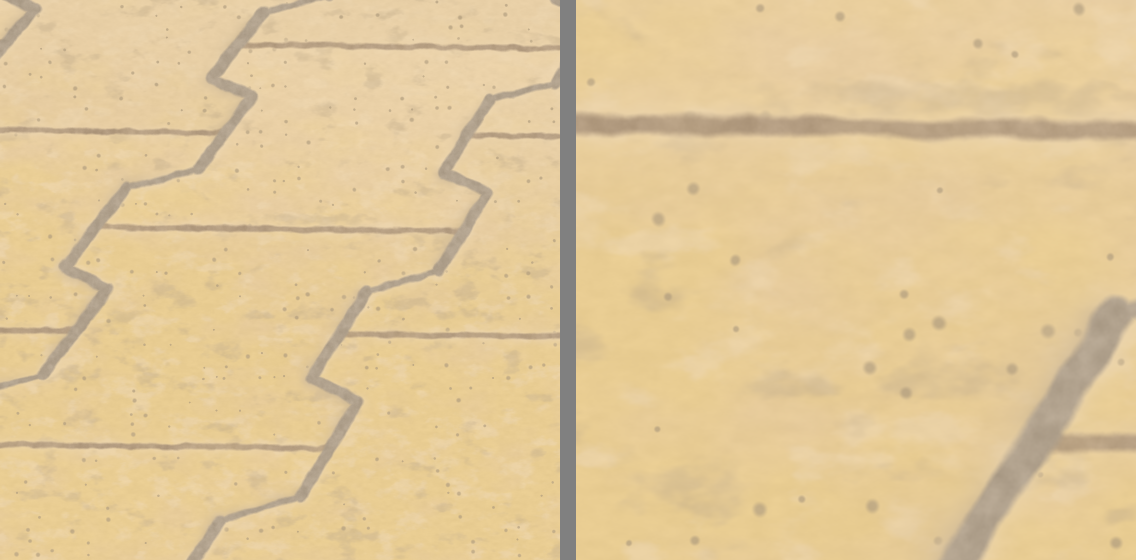
Left, the full canvas; right, a detail of the centre.
Reproduce this texture procedurally as a Shadertoy shader.

```glsl
const float NOTCH = 0.093;   // sideways swing of the zigzag joints
const float TILT = 0.012;    // slight slope of the cross joints
const float RECEDE = 0.04;   // perspective strength

const vec3 SAND = vec3(0.910, 0.800, 0.570);
const vec3 PALE_SAND = vec3(0.900, 0.792, 0.615);
const vec3 BLEACHED = vec3(0.925, 0.835, 0.685);
const vec3 GREY_JOINT = vec3(0.695, 0.635, 0.555);
const vec3 BROWN_JOINT = vec3(0.690, 0.600, 0.495);
const vec3 STAIN = vec3(0.775, 0.690, 0.555);

float hash(vec2 p) {
    vec3 q = fract(p.xyx * vec3(0.1031, 0.1030, 0.0973));
    q += dot(q, q.yzx + 33.33);
    return fract((q.x + q.y) * q.z);
}

float noise(vec2 p) {
    vec2 i = floor(p), f = fract(p);
    f = f * f * (3.0 - 2.0 * f);
    return mix(mix(hash(i), hash(i + vec2(1, 0)), f.x),
               mix(hash(i + vec2(0, 1)), hash(i + 1.0), f.x), f.y);
}

float fbm(vec2 p) {
    float sum = 0.0, gain = 0.5;
    for (int i = 0; i < 4; i++) {
        sum += gain * noise(p);
        p = mat2(1.6, 1.2, -1.2, 1.6) * p + 17.3;
        gain *= 0.5;
    }
    return sum / 0.9375;
}

// Paving plane to canvas (y down), and back
vec2 project(vec2 g) {
    vec2 p = vec2(0.4727 + 0.5091 * g.x - 0.1336 * g.y, 0.0807 + 0.1477 * g.y)
           / (1.0 - RECEDE * g.y);
    return p + vec2(0.0, TILT * (p.x - 0.5));
}

vec2 unproject(vec2 p) {
    p.y -= TILT * (p.x - 0.5);
    float y = (p.y - 0.0807) / (0.1477 + RECEDE * p.y);
    return vec2((p.x * (1.0 - RECEDE * y) - 0.4727 + 0.1336 * y) / 0.5091, y);
}

float segment(vec2 p, vec2 a, vec2 b) {
    vec2 pa = p - a, ba = b - a;
    return length(pa - ba * clamp(dot(pa, ba) / dot(ba, ba), 0.0, 1.0));
}

float zigzag(float joint, float y) {
    float wave = abs(mod(y + joint + 1.0, 2.0) - 1.0);
    return joint + NOTCH * clamp((wave - 0.5) * 10.0, -1.0, 1.0);
}

// x: distance to the zigzag joints, y: distance to the cross joints
vec2 jointDistances(vec2 p, vec2 g) {
    vec2 d = vec2(1.0);
    for (int i = -1; i <= 1; i++)
    for (int k = -1; k <= 2; k++) {
        float joint = floor(g.x) + float(i), row = floor(g.y) + float(k);
        float odd = mod(joint + row, 2.0);
        float swing = NOTCH * (2.0 * odd - 1.0);
        vec2 a = project(vec2(joint + swing, row - 0.4));
        vec2 b = project(vec2(joint + swing, row + 0.4));
        vec2 c = project(vec2(joint - swing, row + 0.6));
        d.x = min(d.x, segment(p, a, b) - 0.0100);
        d.x = min(d.x, segment(p, b, c) - mix(0.0095, 0.0055, odd));
        if (odd < 0.5) {
            vec2 left = project(vec2(joint - NOTCH, row));
            vec2 right = project(vec2(joint + 1.0 + NOTCH, row));
            d.y = min(d.y, segment(p, left, right) - 0.0050);
        }
    }
    return d;
}

// Small dark pits, at most one per cell
float pits(vec2 p, float cells, float density) {
    vec2 q = p * cells, id = floor(q);
    vec2 centre = 0.3 + 0.4 * vec2(hash(id + 3.1), hash(id + 47.7));
    float radius = 0.12 + 0.16 * hash(id + 91.0);
    float spot = 1.0 - smoothstep(radius * 0.3, radius, length(fract(q) - centre));
    return spot * step(1.0 - density, hash(id + 11.0));
}

vec3 stoneColour(vec2 p, vec2 stone) {
    vec2 q = p * vec2(1.0, 1.7) + 5.0;
    float far = 1.0 - smoothstep(0.0, 0.75, p.y - 0.25 * (p.x - 0.5));
    float blotch = fbm(q * 13.0 + stone * 7.0);
    vec3 col = mix(SAND, PALE_SAND, clamp(far + 1.8 * (blotch - 0.5), 0.0, 1.0));
    col = mix(col, BLEACHED, 0.6 * smoothstep(0.52, 0.8, fbm(q * 32.0)));
    col = mix(col, BLEACHED, 0.6 * far * far);
    col = mix(col, STAIN, 0.45 * smoothstep(0.60, 0.82, fbm(q * 24.0 + 60.0)));
    col = mix(col, STAIN * 0.9, 0.7 * pits(p + 0.004 * blotch, 48.0, 0.13));
    col += 0.035 * (fbm(q * 95.0) - 0.5) + 0.012 * (hash(stone + 30.0) - 0.5);
    return col;
}

void mainImage(out vec4 fragColor, in vec2 fragCoord) {
    vec2 p = fragCoord / iResolution.xy;
    p.y = 1.0 - p.y;
    vec2 wobble = vec2(noise(p * 48.0), noise(p * 48.0 + 80.0)) - 0.5;
    vec2 q = p + 0.0045 * wobble;
    vec2 g = unproject(q);
    vec2 d = jointDistances(q, g) + 0.0030 * (fbm(p * 85.0) - 0.5);
    float soft = max(0.0028, 1.0 / min(iResolution.x, iResolution.y));

    // Stone surface with a tone per stone
    float joint = round(g.x);
    float side = g.x - zigzag(joint, g.y);
    float column = joint - step(side, 0.0);
    vec3 col = stoneColour(p, vec2(column, floor((g.y + column) * 0.5)));

    // Bleached rims and the shaded left shoulder
    float wear = 0.3 + 0.6 * noise(p * 38.0);
    float rim = exp(-max(min(d.x, d.y), 0.0) / 0.0075);
    col = mix(col, BLEACHED, rim * wear);
    float shoulder = exp(-max(d.x, 0.0) / 0.009) * step(side, 0.0);
    col = mix(col, STAIN, 0.6 * shoulder * smoothstep(0.2, 0.7, noise(p * 18.0)));

    // Sunken joints
    float grit = 0.10 * (fbm(p * 110.0) - 0.5);
    vec2 fill = 1.0 - smoothstep(vec2(-soft), vec2(soft), d);
    col = mix(col, BROWN_JOINT + grit, fill.y * (0.75 + 0.25 * noise(p * 30.0)));
    col = mix(col, GREY_JOINT + grit, fill.x);
    fragColor = vec4(clamp(col, 0.0, 1.0), 1.0);
}
```
